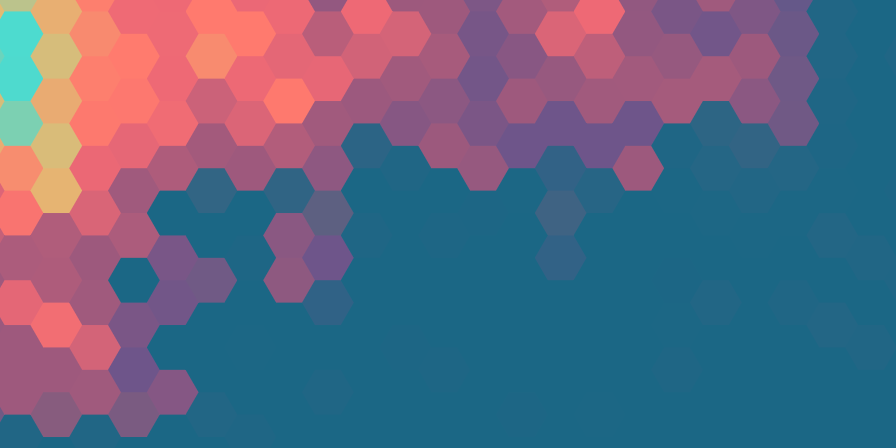
Give the GLSL for this background, as a WebGL 1 fragment shader.

```glsl
precision highp float;

uniform vec2 u_resolution;

const float SPACING = 0.1;
const float COLUMN_STEP = 0.0866025;
const vec2 GRID_ORIGIN = vec2(0.039, 0.0755);

const vec3 TEAL = vec3(0.106, 0.403, 0.522);
const vec3 PURPLE = vec3(0.43, 0.335, 0.54);
const vec3 MAUVE = vec3(0.62, 0.35, 0.49);
const vec3 RED = vec3(0.93, 0.41, 0.46);
const vec3 CORAL = vec3(1.0, 0.48, 0.43);
const vec3 YELLOW = vec3(0.89, 0.73, 0.45);
const vec3 CYAN = vec3(0.29, 0.86, 0.82);

float hash(vec2 p) {
  vec3 q = fract(p.xyx * vec3(0.1031, 0.1030, 0.0973));
  q += dot(q, q.yzx + 33.33);
  return fract((q.x + q.y) * q.z);
}

float glow(vec2 p, vec2 centre, float radius) {
  vec2 d = (p - centre) / radius;
  return exp(-dot(d, d));
}

// Flat-topped hexagons: odd columns are lowered by half a cell.
vec2 cellCentre(vec2 id) {
  float shift = 0.5 * mod(id.x, 2.0);
  return GRID_ORIGIN + vec2(id.x * COLUMN_STEP, (id.y + shift) * SPACING);
}

vec3 heatRamp(float t) {
  vec3 c = mix(PURPLE, MAUVE, smoothstep(0.0, 0.2, t));
  c = mix(c, RED, smoothstep(0.2, 0.45, t));
  c = mix(c, CORAL, smoothstep(0.45, 0.57, t));
  c = mix(c, YELLOW, smoothstep(0.57, 0.77, t));
  return mix(c, CYAN, smoothstep(0.77, 1.0, t));
}

// Warm corner, a hot ridge along the top, and small embers.
float heat(vec2 p) {
  float h = 0.08 + 0.85 * glow(p, vec2(0.0, 0.1), 0.36);
  h += 0.28 * glow(p, vec2(0.1, 0.38), 0.1);
  h += 0.34 * glow(p, vec2(0.55, 0.1), 0.2);
  h += 0.25 * glow(p, vec2(0.71, 0.22), 0.09);
  h += 0.33 * glow(p, vec2(0.88, 0.07), 0.13);
  h += 0.33 * glow(p, vec2(1.28, 0.02), 0.1);
  h += 0.32 * glow(p, vec2(0.15, 0.71), 0.09);
  h += 0.12 * glow(p, vec2(0.0, 0.7), 0.2);
  return h + 0.08 * glow(p, vec2(1.5, 0.08), 0.2);
}

// Band hanging from the top, with a scalloped lower rim.
float topBand(vec2 p) {
  float wave = mix(0.39, 0.24, smoothstep(1.4, 1.6, p.x))
             + 0.05 * cos((p.x - 1.08) * 18.75);
  float depth = mix(0.4, wave, step(0.78, p.x));
  depth -= 0.1 * glow(vec2(p.x, 0.0), vec2(0.82, 0.0), 0.05);
  return smoothstep(-0.04, 0.015, depth - p.y)
       * (1.0 - smoothstep(1.74, 1.88, p.x));
}

// Band down the left side, with a wavy right rim.
float leftBand(vec2 p) {
  float width = 0.39 + 0.085 * cos((p.y - 0.62) * 23.27);
  return smoothstep(-0.02, 0.01, width - p.x)
       * (1.0 - smoothstep(0.9, 0.99, p.y));
}

float coverage(vec2 p) {
  float cover = max(topBand(p), leftBand(p));
  cover *= 1.0 - glow(p, vec2(0.299, 0.6255), 0.04);
  float island = 1.0 - smoothstep(0.07, 0.13, distance(p, vec2(0.7, 0.57)));
  float plume = 0.28 * step(abs(p.x - 1.25), 0.04) * step(p.y, 0.6);
  float haze = 0.22 * glow(p, vec2(1.68, 0.28), 0.13);
  return max(max(cover, island), max(plume, haze));
}

vec3 cellColour(vec2 id) {
  vec2 p = cellCentre(id);
  float jitter = hash(id + 17.0) - 0.5;
  float faint = 0.07 * smoothstep(0.8, 1.0, hash(id + 53.0));
  float t = heat(p) + jitter * 0.24;
  return mix(TEAL, heatRamp(t), max(coverage(p), faint));
}

void main() {
  vec2 p = gl_FragCoord.xy / u_resolution.y;
  p.y = 1.0 - p.y;

  // Find the two nearest cells.
  vec2 nearId = vec2(0.0);
  vec2 nextId = vec2(0.0);
  float nearD = 1e3;
  float nextD = 1e3;
  float column = floor((p.x - GRID_ORIGIN.x) / COLUMN_STEP + 0.5);
  for (int i = -1; i <= 1; i++) {
    float c = column + float(i);
    float row = floor((p.y - cellCentre(vec2(c, 0.0)).y) / SPACING + 0.5);
    for (int j = -1; j <= 1; j++) {
      vec2 id = vec2(c, row + float(j));
      vec2 d = p - cellCentre(id);
      float d2 = dot(d, d);
      if (d2 < nearD) {
        nextD = nearD;
        nextId = nearId;
        nearD = d2;
        nearId = id;
      } else if (d2 < nextD) {
        nextD = d2;
        nextId = id;
      }
    }
  }

  // Blend across the shared edge over about one pixel.
  float edge = (nextD - nearD) / (2.0 * SPACING);
  float blend = clamp(0.5 + edge * u_resolution.y, 0.0, 1.0);
  gl_FragColor = vec4(mix(cellColour(nextId), cellColour(nearId), blend), 1.0);
}
```
